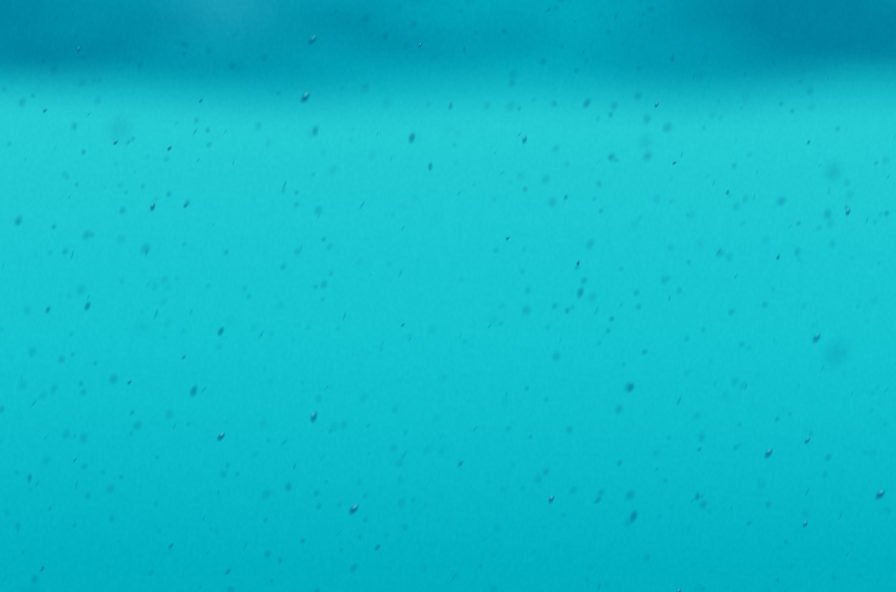
Give the GLSL for this texture, as a Shadertoy shader.

```glsl
// Turquoise water under a darker surface band, with drifting specks and small bubbles.
#define WATER_TOP   vec3(0.150, 0.800, 0.830)
#define WATER_MID   vec3(0.070, 0.765, 0.812)
#define WATER_DEEP  vec3(0.000, 0.685, 0.750)
#define BAND_LIGHT  vec3(0.005, 0.655, 0.732)
#define BAND_DARK   vec3(0.000, 0.515, 0.630)
#define SPECK_INK   vec3(0.000, 0.390, 0.540)
#define GLINT       vec3(0.480, 0.860, 0.910)
#define BAND_DEPTH  0.158
#define TILT        0.45
#define GRAIN       0.014

vec3 hash3(vec2 p) {
    vec3 q = fract(vec3(p.xyx) * vec3(0.1031, 0.1030, 0.0973));
    q += dot(q, q.yxz + 33.33);
    return fract((q.xxy + q.yzz) * q.zyx);
}

mat2 rotation(float a) {
    float c = cos(a), s = sin(a);
    return mat2(c, s, -s, c);
}

float cornerSlope(vec2 id, vec2 offset) {
    float a = 6.2831853 * hash3(id + 19.7).x;
    return dot(vec2(cos(a), sin(a)), offset);
}

// Gradient noise, about -0.7 to 0.7
float noise(vec2 p) {
    vec2 i = floor(p), f = fract(p);
    vec2 u = f * f * f * (f * (f * 6.0 - 15.0) + 10.0);
    vec2 e = vec2(1.0, 0.0);
    return mix(mix(cornerSlope(i, f), cornerSlope(i + e, f - e), u.x),
               mix(cornerSlope(i + e.yx, f - e.yx), cornerSlope(i + 1.0, f - 1.0), u.x), u.y);
}

// One tilted ellipse per chosen cell: x = body cover, y = glint cover
vec2 specks(vec2 p, float cell, float chance, vec2 halfSize, float soft, float seed) {
    vec2 turned = rotation(seed) * p + seed * 7.0;
    vec2 id = floor(turned / cell);
    vec3 place = hash3(id + seed * 31.0);
    vec3 look = hash3(id + seed * 31.0 + 71.3);
    if (place.z > chance) return vec2(0.0);

    vec2 centre = (id + 0.22 + 0.56 * place.xy) * cell;
    float tilt = TILT + 0.6 * (look.y - 0.5);
    vec2 q = rotation(tilt - seed) * (turned - centre);
    q /= halfSize * mix(0.55, 1.25, look.x * look.x);

    float blur = min(soft + 0.4 / (iResolution.y * halfSize.x), 1.0);
    float body = 1.0 - smoothstep(1.0 - blur, 1.0 + blur, length(q));
    float glint = 1.0 - smoothstep(0.1, 1.0, length(q - vec2(-0.5, 0.6)));
    return vec2(body, glint * step(0.5, look.z)) * mix(0.35, 1.0, look.z);
}

// Open water, darkening downward
vec3 water(vec2 p, float depth) {
    float d = depth + 0.03 * noise(p * vec2(1.6, 2.2) + 4.0);
    vec3 upper = mix(WATER_TOP, WATER_MID, smoothstep(0.10, 0.68, d));
    return mix(upper, WATER_DEEP, clamp((d - 0.61) / 0.39, 0.0, 1.0));
}

// Shaded surface band with cloudy patches, paler toward its lower edge
vec3 surfaceBand(vec2 p, float x, float depth) {
    float shade = 0.52 + 0.38 * cos(6.2831853 * x);
    shade += 0.60 * noise(p * vec2(2.6, 8.0) + 11.0);
    shade += 0.25 * noise(p * vec2(7.0, 15.0) + 3.0);
    shade *= 1.0 - 0.65 * smoothstep(0.07, 0.17, depth);
    vec3 col = mix(BAND_LIGHT, BAND_DARK, clamp(shade, 0.0, 1.0));
    vec2 haze = (vec2(x, p.y) - vec2(0.25, 1.0)) / vec2(0.06, 0.06);
    return mix(col, vec3(0.15, 0.64, 0.75), 0.6 * exp(-dot(haze, haze)));
}

void mainImage(out vec4 fragColor, in vec2 fragCoord) {
    vec2 p = fragCoord / iResolution.y;
    float x = fragCoord.x / iResolution.x;
    float depth = 1.0 - p.y;

    // Background and the soft, uneven lower edge of the band
    float edge = BAND_DEPTH + 0.014 * sin(5.5 * x - 1.2) + 0.03 * noise(vec2(p.x * 3.0, 2.5));
    float blur = mix(0.050, 0.080, x) + 0.02 * noise(vec2(p.x * 2.0, 7.5));
    float band = 1.0 - smoothstep(edge - blur, edge + blur, depth);
    vec3 col = mix(water(p, depth), surfaceBand(p, x, depth), band);

    // Out-of-focus specks, gathered in loose drifts
    float drift = smoothstep(-0.4, 0.3, noise(p * 3.5 + 8.0));
    float faint = 0.0;
    for (int i = 0; i < 5; i++) {
        float seed = 0.7 + 0.9 * float(i);
        faint += specks(p, 0.080, 0.40, vec2(0.0052, 0.0068), 0.75, seed).x;
    }
    float large = specks(p, 0.24, 0.20, vec2(0.014, 0.016), 1.0, 5.3).x;
    col = mix(col, SPECK_INK, min(0.30 * faint * mix(0.3, 1.0, drift) + 0.18 * large, 0.6));

    // Short faint streaks
    float streaks = specks(p, 0.060, 0.30, vec2(0.0016, 0.0058), 0.8, 6.1).x;
    col = mix(col, SPECK_INK, 0.28 * streaks);

    // Drops with a lit end
    vec2 drops = specks(p, 0.075, 0.24, vec2(0.0037, 0.0068), 0.6, 7.4);
    col = mix(col, SPECK_INK, 0.80 * drops.x);
    col = mix(col, GLINT, 0.50 * drops.y);

    // Fine grain, slightly drawn out upward
    vec2 g = rotation(0.15) * p;
    col += GRAIN * (0.5 * noise(g * vec2(60.0, 35.0)) + noise(g * vec2(170.0, 120.0)));

    fragColor = vec4(clamp(col, 0.0, 1.0), 1.0);
}
```
